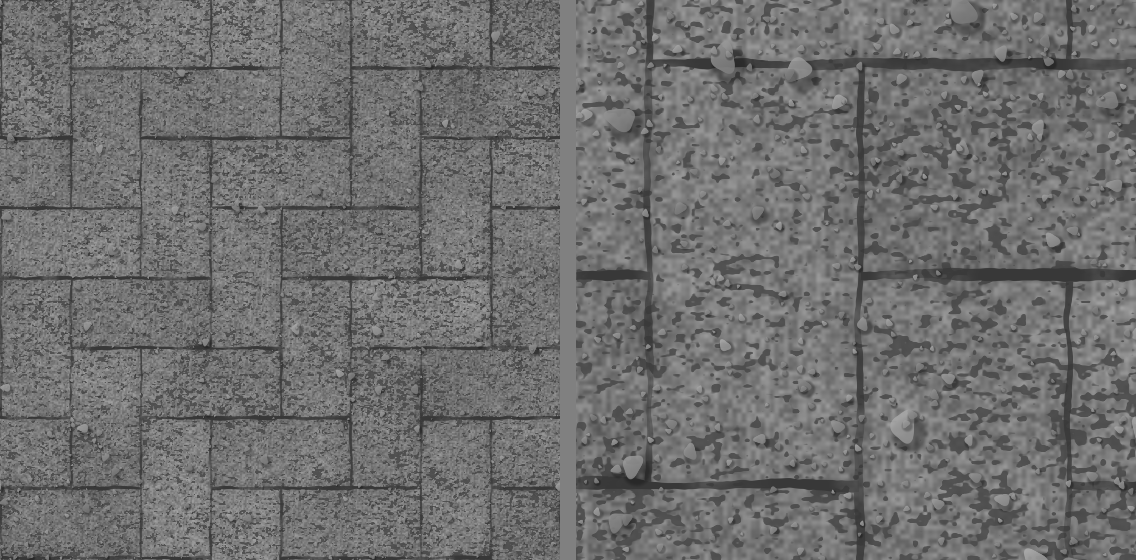
Left, the full canvas; right, a detail of the centre.
This texture is drawn by a Shadertoy shader. Its source:

```glsl
const float CELLS = 8.0;                  // brick widths across the canvas
const vec2 GRID_SHIFT = vec2(-0.015, -0.027);
const float BRICK_TONE = 0.487;
const float BRICK_VARIATION = 0.045;
const float JOINT_TONE = 0.22;
const vec2 JOINT_HALF_WIDTH = vec2(0.015, 0.022); // upright, level
const float EDGE_WOBBLE = 0.022;
const float GRAIN = 0.17;
const float MOTTLE = 0.16;
const float PIT_TONE = 0.285;
const float PIT_LEVEL = 0.335;
const vec2 PIT_FREQ = vec2(170.0, 230.0);
const float STONE_FREQ = 24.0;
const float STONE_CHANCE = 0.42;
const float STONE_TONE = 0.56;
const int STONE_LAYERS = 3;

float hash(vec2 p) {
    return fract(sin(dot(p, vec2(127.1, 311.7))) * 43758.5453);
}

// Value noise that wraps at the canvas edges
float noise(vec2 uv, vec2 freq) {
    vec2 p = uv * freq, i = floor(p), f = fract(p);
    f = f * f * (3.0 - 2.0 * f);
    vec2 lo = mod(i, freq), hi = mod(i + 1.0, freq), seed = freq * 1.37;
    float bottom = mix(hash(lo + seed), hash(vec2(hi.x, lo.y) + seed), f.x);
    float top = mix(hash(vec2(lo.x, hi.y) + seed), hash(hi + seed), f.x);
    return mix(bottom, top, f.y);
}

float fbm(vec2 uv, vec2 freq) {
    float sum = 0.0, amp = 0.5;
    for (int i = 0; i < 4; i++) {
        sum += amp * noise(uv, freq);
        freq *= 2.0;
        amp *= 0.5;
    }
    return sum / 0.9375;
}

// Herringbone: xy = position inside the brick, zw = its lower left cell
vec4 herringbone(vec2 p, out vec2 size) {
    vec2 cell = floor(p);
    float k = mod(cell.x + cell.y + 1.0, 4.0);
    bool upright = k < 0.5 || k > 2.5;
    size = upright ? vec2(1.0, 2.0) : vec2(2.0, 1.0);
    if (k < 0.5) cell.y -= 1.0;
    else if (k > 1.5 && k < 2.5) cell.x -= 1.0;
    return vec4(p - cell, cell);
}

// Loose grit in several sizes, each stone with a lit top and a shadow
float scatterStones(vec2 uv, float tone) {
    for (int layer = 0; layer < STONE_LAYERS; layer++) {
        float freq = STONE_FREQ * exp2(float(layer));
        vec2 p = uv * freq;
        float soft = 0.7 * freq / iResolution.y;
        for (int y = -1; y <= 1; y++)
        for (int x = -1; x <= 1; x++) {
            vec2 cell = floor(p) + vec2(x, y);
            vec2 seed = mod(cell, freq) + float(layer) * 37.0;
            float density = smoothstep(0.1, 0.9, noise(cell / freq, vec2(12.0)));
            float chance = STONE_CHANCE * (0.35 + density) * (0.4 + 0.3 * float(layer));
            if (hash(seed + 5.1) > chance) continue;
            vec2 d = p - cell - vec2(hash(seed + 1.3), hash(seed + 2.7));
            float turn = 6.283 * hash(seed + 3.9);
            float radius = mix(0.09, 0.23, hash(seed + 7.7));
            mat2 spin = mat2(cos(turn), sin(turn), -sin(turn), cos(turn));
            vec2 q = spin * d * vec2(1.0, 1.35);
            float lump = 1.0 + 0.15 * cos(3.0 * atan(q.y, q.x) + turn);
            float shadow = length(d - vec2(0.35, -0.5) * radius) - radius;
            tone *= 1.0 - 0.28 * (1.0 - smoothstep(-soft, soft + 0.06, shadow));
            float cover = 1.0 - smoothstep(-soft, soft, length(q) * lump - radius);
            float light = 0.05 * dot(d, vec2(-0.5, 0.8)) / radius;
            float stone = STONE_TONE + light + 0.14 * (hash(seed + 9.2) - 0.5);
            tone = mix(tone, stone, cover * 0.85);
        }
    }
    return tone;
}

void mainImage(out vec4 fragColor, in vec2 fragCoord) {
    vec2 uv = fragCoord / iResolution.xy;
    float pixel = CELLS / iResolution.y;

    // Brick layout with uneven edges
    vec2 wobble = vec2(fbm(uv, vec2(40.0)), fbm(uv, vec2(44.0))) - 0.5;
    vec2 size;
    vec4 brick = herringbone(uv * CELLS + GRID_SHIFT + wobble * EDGE_WOBBLE * 2.0, size);
    vec2 edge = min(brick.xy, size - brick.xy);

    // Surface tone: brick, mottling and grain
    float clump = fbm(uv, vec2(14.0));
    float tone = BRICK_TONE + BRICK_VARIATION * (hash(mod(brick.zw, CELLS) + 4.3) - 0.5);
    tone += MOTTLE * (fbm(uv, vec2(6.0)) - 0.5);
    tone += GRAIN * (noise(uv, vec2(360.0)) - 0.5);
    tone += GRAIN * 0.5 * (noise(uv, vec2(130.0, 160.0)) - 0.5);

    // Clustered pits
    float pitField = 0.62 * noise(uv, PIT_FREQ) + 0.38 * noise(uv, PIT_FREQ * 2.0);
    float pitLevel = PIT_LEVEL + 0.4 * (clump - 0.5);
    float pits = 1.0 - smoothstep(pitLevel - 0.05, pitLevel + 0.05, pitField);
    tone = mix(tone, PIT_TONE, pits * 0.85);

    // Dirt beside the joints, then the joints, partly filled
    float wear = noise(uv, vec2(28.0));
    float nearest = min(edge.x, edge.y);
    tone *= 1.0 - 0.24 * wear * exp(-nearest * 18.0);
    vec2 width = JOINT_HALF_WIDTH * mix(0.6, 1.5, wear);
    vec2 gap = 1.0 - smoothstep(width - pixel * 0.6, width + pixel * 0.6, edge);
    float fill = mix(0.55, 1.0, smoothstep(0.2, 0.6, noise(uv, vec2(34.0))));
    tone = mix(tone, JOINT_TONE, max(gap.x * 0.85, gap.y) * fill);

    fragColor = vec4(vec3(scatterStones(uv, tone)), 1.0);
}
```
